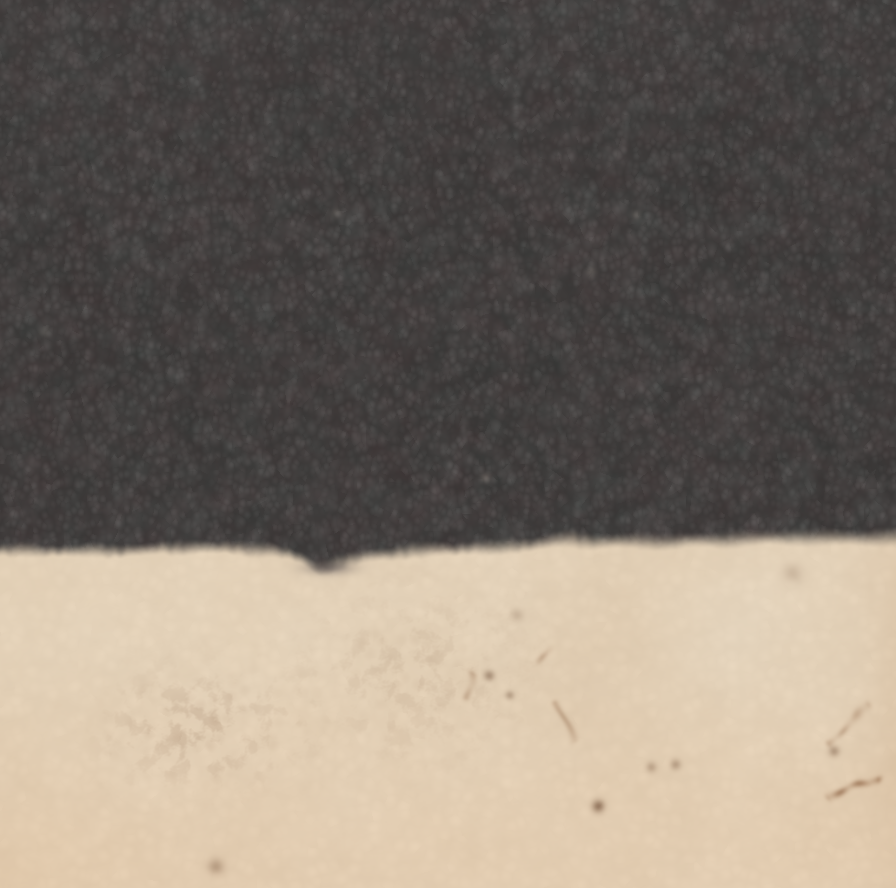
Write a Shadertoy shader that draws this texture.

```glsl
vec2 hash2(vec2 cell) {
    vec3 q = fract(cell.xyx * vec3(0.1031, 0.1030, 0.0973));
    q += dot(q, q.yzx + 33.33);
    return fract((q.xx + q.yz) * q.zy);
}

// Nearest scattered point: distance, and a random value of that point
vec2 cellular(vec2 p) {
    vec2 cell = floor(p), f = fract(p), best = vec2(2.0, 0.0);
    for (int j = -1; j <= 1; j++)
        for (int i = -1; i <= 1; i++) {
            vec2 o = vec2(i, j), h = hash2(cell + o);
            vec2 d = o + h - f;
            if (dot(d, d) < best.x) best = vec2(dot(d, d), fract(h.x * 7.0 + h.y * 13.0));
        }
    return vec2(sqrt(best.x), best.y);
}

// Soft spots of random brightness, about -0.3 to 0.7
float spots(vec2 p) {
    vec2 c = cellular(p);
    return (1.0 - smoothstep(0.0, 0.75, c.x)) * c.y * 1.4 - 0.3;
}

// Layered, rotated sines, about -1 to 1
float mottle(vec2 p) {
    float sum = 0.0, amp = 0.5;
    for (int i = 0; i < 5; i++) {
        sum += amp * sin(p.x + 1.7 * sin(p.y * 0.8 + float(i))) * cos(p.y + 1.3 * sin(p.x * 0.7));
        p = mat2(1.3, 1.15, -1.15, 1.3) * p + 2.3;
        amp *= 0.65;
    }
    return sum;
}

float segment(vec2 p, vec2 a, vec2 b) {
    vec2 d = b - a;
    return length(p - a - d * clamp(dot(p - a, d) / dot(d, d), 0.0, 1.0));
}

float blob(vec2 p, vec2 center, vec2 size) {
    vec2 d = (p - center) / size;
    return exp(-dot(d, d));
}

// Height of the torn paper edge, with an uneven notch
float tornEdge(float x) {
    float d = x - 0.357;
    float reach = sqrt(d * d + 0.0001) - 0.01;
    float notch = 0.022 * exp(-reach / (d < 0.0 ? 0.024 : 0.09));
    float waves = 0.0012 * sin(x * 29.0 + 1.6) + 0.0007 * sin(x * 83.0);
    float fray = 0.0007 * sin(x * 260.0 + 2.0 * sin(x * 97.0)) * (1.0 - smoothstep(0.6, 0.8, x));
    return mix(0.379, 0.396, x) - notch + waves + fray + 0.004 * exp(-pow((x - 0.63) / 0.016, 2.0));
}

vec3 darkCloth(vec2 p) {
    vec3 color = vec3(0.261, 0.248, 0.245);
    color += 0.032 * spots(p * vec2(135.0, 115.0)) + 0.036 * spots(p * vec2(85.0, 62.0) + 7.0);
    color += 0.026 * spots(p * 37.0 + 11.0);
    color += 0.006 * mottle(p * 13.0) + 0.012 * mottle(p * 47.0 + 9.0);
    // Faint shifts between reddish and greenish threads
    color += vec3(0.011, -0.004, -0.002) * mottle(p * 55.0 + 4.0);
    color += 0.010 * smoothstep(0.75, 1.05, p.y);
    // Sparse pale lint
    vec3 lint[5] = vec3[5](vec3(0.542, 0.462, 1.0), vec3(0.660, 0.694, 0.8),
        vec3(0.375, 0.760, 0.7), vec3(0.710, 0.758, 0.7), vec3(0.050, 0.626, 0.6));
    for (int i = 0; i < 5; i++)
        color += vec3(0.13, 0.12, 0.11) * lint[i].z * blob(p, lint[i].xy, vec2(0.0055));
    return color;
}

vec3 agedPaper(vec2 p) {
    vec3 color = mix(vec3(0.886, 0.800, 0.692), vec3(0.890, 0.819, 0.720), smoothstep(0.0, 0.3, p.y));
    color += vec3(0.007, 0.010, 0.013) * mottle(p * 17.0);
    color += 0.009 * mottle(p * vec2(50.0, 70.0)) + 0.012 * spots(p * 70.0);
    // Broad stains and pale patches
    color -= vec3(0.030, 0.045, 0.055) * blob(p, vec2(1.02, 0.25), vec2(0.05, 0.25));
    color -= vec3(0.014, 0.020, 0.024) * blob(p, vec2(0.67, 0.26), vec2(0.08, 0.12));
    color -= vec3(0.006, 0.014, 0.022) * blob(p, vec2(0.0), vec2(0.16, 0.1));
    color += vec3(0.004, 0.010, 0.016) * blob(p, vec2(0.83, 0.28), vec2(0.09, 0.07));
    // Foxing gathered in soft, broken clusters
    float cluster = blob(p, vec2(0.22, 0.18), vec2(0.09, 0.06)) + 0.6 * blob(p, vec2(0.46, 0.24), vec2(0.12, 0.09));
    float foxing = smoothstep(0.0, 0.6, mottle(p * 75.0 + 1.0)) + 0.6 * max(spots(p * 60.0 + 5.0), 0.0);
    color -= vec3(0.06, 0.07, 0.07) * cluster * (0.1 + foxing);
    // Dots: position, radius, strength
    vec4 dots[9] = vec4[9](vec4(0.546, 0.239, 0.006, 0.7), vec4(0.569, 0.217, 0.005, 0.5),
        vec4(0.668, 0.092, 0.007, 0.95), vec4(0.241, 0.024, 0.009, 0.5), vec4(0.727, 0.136, 0.006, 0.45),
        vec4(0.754, 0.139, 0.006, 0.5), vec4(0.931, 0.154, 0.006, 0.6), vec4(0.577, 0.307, 0.007, 0.3),
        vec4(0.885, 0.354, 0.011, 0.3));
    for (int i = 0; i < 9; i++)
        color -= vec3(0.30, 0.33, 0.32) * dots[i].w * blob(p, dots[i].xy, vec2(dots[i].z));
    // Short brown fibres: both ends
    vec4 fibres[5] = vec4[5](vec4(0.927, 0.104, 0.979, 0.123), vec4(0.927, 0.165, 0.970, 0.206),
        vec4(0.622, 0.206, 0.641, 0.168), vec4(0.603, 0.256, 0.612, 0.265), vec4(0.521, 0.213, 0.527, 0.239));
    vec2 bent = p + 0.002 * sin(p.yx * 130.0);
    for (int i = 0; i < 5; i++) {
        float d = segment(bent, fibres[i].xy, fibres[i].zw) / 0.0045;
        float broken = 0.7 + 0.3 * sin(p.x * 210.0 + p.y * 170.0);
        color -= vec3(0.20, 0.25, 0.26) * (i == 0 ? 1.0 : 0.5) * broken * exp(-d * d);
    }
    return color;
}

void mainImage(out vec4 fragColor, in vec2 fragCoord) {
    vec2 p = fragCoord / iResolution.xy;
    float depth = tornEdge(p.x) - p.y + 0.0012 * mottle(p * 60.0);
    // Grey shade inside the notch
    vec3 paper = mix(agedPaper(p), vec3(0.48, 0.44, 0.42), 0.75 * blob(p, vec2(0.367, 0.361), vec2(0.025, 0.008)));
    float softness = mix(0.009, 0.012, p.x) + 0.0015 * sin(p.x * 71.0);
    vec3 color = mix(darkCloth(p), paper, smoothstep(-softness, softness, depth));
    fragColor = vec4(clamp(color, 0.0, 1.0), 1.0);
}
```
